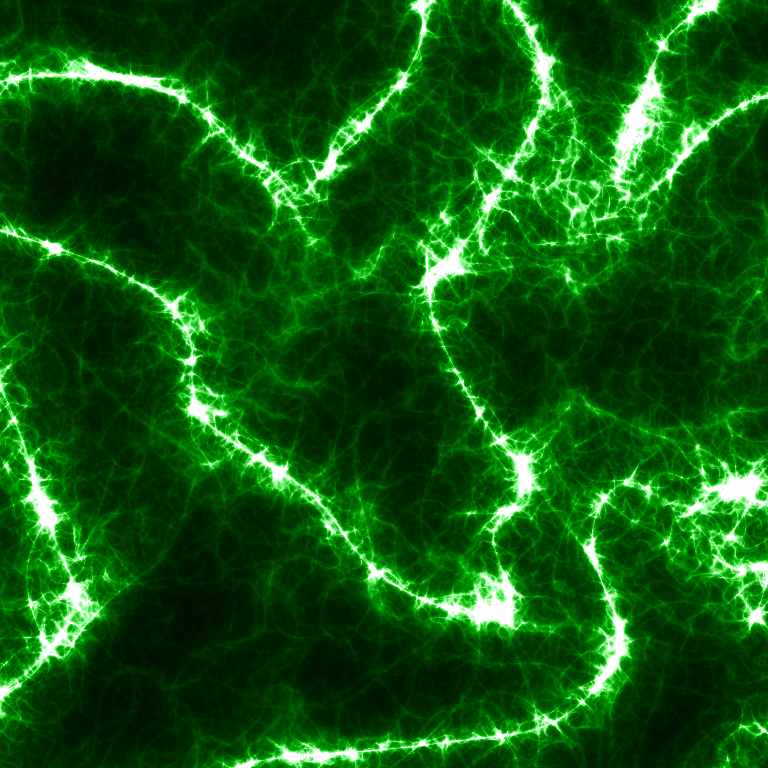
Give the GLSL for this background, as a WebGL 1 fragment shader.

```glsl
precision highp float;
// Glowing green electric filaments: bright main arcs wrapped in ever finer threads.

uniform vec2 u_resolution;

const float TAU = 6.2831853;
const int WAVES = 7;
const int THREAD_LAYERS = 6;

// Layered sines in turning directions, each bent by the one before; variance is about 1.
float waveField(vec2 p, float seed) {
  float sum = 0.0;
  float wave = 0.0;
  for (int i = 0; i < WAVES; i++) {
    float k = float(i);
    float angle = seed * 1.7 + k * 2.39996;
    float stretch = mix(0.55, 1.25, fract(k * 0.618 + seed * 0.37));
    float phase = TAU * fract(seed * 0.754 + k * k * 0.317);
    vec2 direction = vec2(cos(angle), sin(angle));
    wave = sin(dot(p, direction) * stretch * TAU + phase + 1.1 * wave);
    sum += wave;
  }
  return sum * sqrt(2.0 / float(WAVES));
}

// Distance from the zero line of the field, rounded off below pixel size.
float lineDistance(vec2 p, float frequency, float seed, float pixel) {
  float value = waveField(p * frequency, seed);
  float blur = 0.5 * pixel * frequency * TAU;
  return sqrt(value * value + blur * blur);
}

// Peak of height 1 on the line with a long falling tail.
float glow(float dist, float width) {
  return width / (dist + width);
}

// Wide halo plus a narrow hot core.
float mainArc(float dist) {
  return 0.88 * glow(dist, 0.25) + 1.1 * glow(dist, 0.015);
}

// Brightness factor of a thread layer, averaging about 1.
float threadFactor(float dist, float strength) {
  float core = 1.2 * (glow(dist, 0.04) - 0.1);
  float halo = 0.5 * (glow(dist, 0.4) - 0.4);
  return 1.0 + strength * (core + halo);
}

// Dark green to full green, then bleaching to white.
vec3 electricColor(float energy) {
  float bleach = clamp(1.4 * (energy - 0.66), 0.0, 1.0);
  return vec3(bleach, clamp(energy, 0.0, 1.0), bleach);
}

void main() {
  float pixel = 1.0 / u_resolution.y;
  vec2 p = gl_FragCoord.xy * pixel;

  // Main arcs
  float frequency = 1.55;
  float energy = mainArc(lineDistance(p, frequency, 3.0, pixel));

  // Finer threads, strongest close to the main arcs
  float strength = mix(0.5, 1.15, smoothstep(0.05, 0.6, energy));
  for (int i = 0; i < THREAD_LAYERS; i++) {
    frequency *= 1.85;
    float seed = 4.3 + 1.37 * float(i);
    float dist = lineDistance(p + 0.73 * seed, frequency, seed, pixel);
    energy *= threadFactor(dist, strength);
    strength *= 0.92;
  }

  gl_FragColor = vec4(electricColor(1.25 * energy - 0.02), 1.0);
}
```
